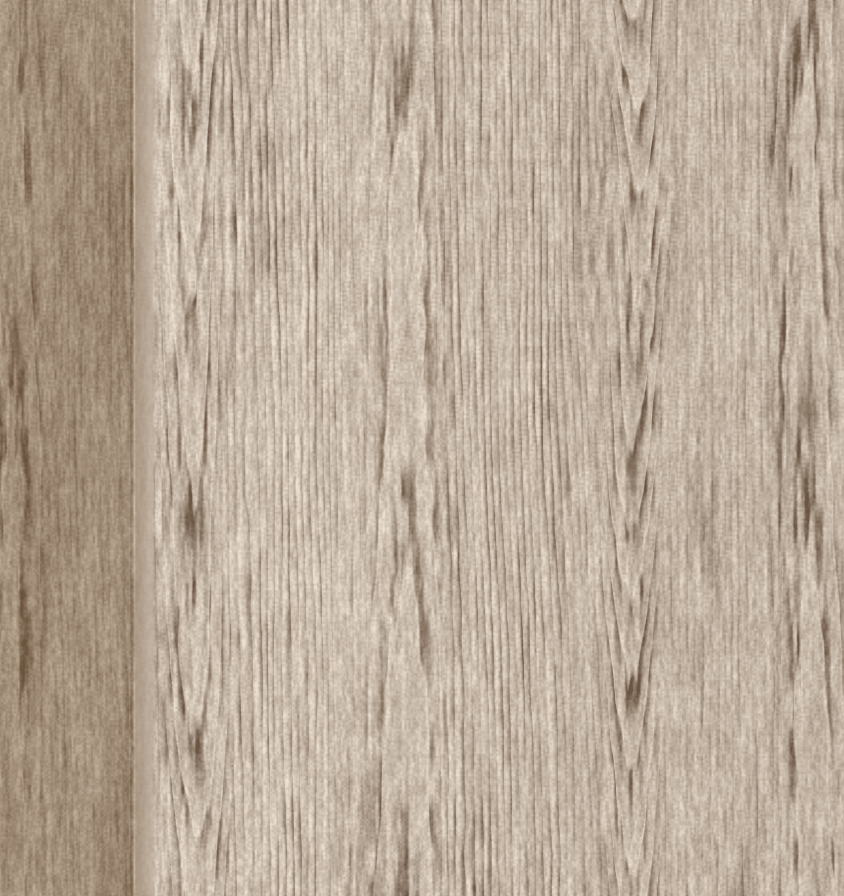
This texture is drawn by a Shadertoy shader. Its source:

```glsl
float hash(vec2 p) {
    return fract(sin(dot(p, vec2(127.1, 311.7))) * 43758.5453);
}

float noise(vec2 p) {
    vec2 i = floor(p), f = fract(p);
    f = f * f * (3.0 - 2.0 * f);
    return mix(mix(hash(i), hash(i + vec2(1, 0)), f.x),
               mix(hash(i + vec2(0, 1)), hash(i + vec2(1, 1)), f.x), f.y);
}

// One growth ring: pale early wood darkening slowly, then a crisp edge
float ring(float phase, float start) {
    float f = fract(phase);
    return smoothstep(start, 0.88, f) * (1.0 - smoothstep(0.88, 1.0, f));
}

// Thin, broken, nearly straight grain lines with a pale rim
float straightGrain(vec2 p, float fibre) {
    float bend = 3.2 * noise(vec2(p.x * 9.0, p.y * 1.3)) + 0.8 * noise(p * vec2(45.0, 4.0))
               + 0.25 * noise(p * vec2(160.0, 22.0));
    float phase = p.x * 118.0 + bend + p.y * 1.2;
    float fade = 0.15 + 1.1 * noise(vec2(floor(phase) * 3.7, p.y * 9.0));
    float rim = 1.0 - smoothstep(0.0, 0.3, abs(fract(phase) - 0.2));
    return ring(phase, 0.42) * fade * (0.5 + 0.9 * fibre) - 0.22 * rim * fade;
}

float woodTone(vec2 p, float fibre) {
    // Strong line bands left and centre, quieter ones to the right
    float band = 0.40 + 0.60 * smoothstep(0.05, 0.0, abs(p.x - 0.29) - 0.05)
                      + 0.50 * smoothstep(0.06, 0.0, abs(p.x - 0.55) - 0.06);
    float grain = 0.46 * band * straightGrain(p, fibre);

    // Cathedral columns: centre, signed rings per height, side density, tip width
    vec4 columns[5] = vec4[5](
        vec4(0.020, -1.6, 95.0, 0.036), vec4(0.221, 5.0, 125.0, 0.028),
        vec4(0.449, -2.5, 85.0, 0.042), vec4(0.710, 9.5, 135.0, 0.021),
        vec4(0.905, -1.9, 95.0, 0.036));
    for (int i = 0; i < 5; i++) {
        vec4 c = columns[i];
        float seed = float(i) * 7.3;
        float dx = p.x - c.x - 0.025 * (noise(vec2(seed, p.y * 2.5)) - 0.5);
        float phase = c.y * p.y + 0.22 - c.z * (sqrt(dx * dx + c.w * c.w) - c.w);
        phase += 0.9 * noise(vec2(seed + 3.0, p.y * 4.0)) + 0.30 * noise(p * vec2(170.0, 22.0));
        float f = fract(phase);
        float patchy = smoothstep(0.15, 0.85, fibre) * (0.6 + 0.8 * noise(p * vec2(220.0, 60.0)));
        float arch = 0.58 * ring(phase, 0.35) * (0.15 + patchy)
                   - 0.13 * (1.0 - smoothstep(0.0, 0.18, f));
        float reach = 0.018 + 0.55 * c.w;
        grain = mix(grain, arch, exp(-pow(abs(dx) / reach, 4.0)));
    }
    return grain;
}

void mainImage(out vec4 fragColor, in vec2 fragCoord) {
    vec2 p = fragCoord / iResolution.y;

    // Fibres, pores and broad smoky streaks
    float fibre = noise(p * vec2(240.0, 24.0));
    float pores = noise(p * vec2(420.0, 110.0));
    float speckle = noise(p * 400.0 + 31.0);
    float streak = smoothstep(0.55, 0.95, noise(p * vec2(24.0, 2.6) + 5.0));
    float detail = 0.24 * (fibre - 0.5) + 0.27 * (pores - 0.5) + 0.22 * (speckle - 0.5);
    float grain = woodTone(p, fibre);

    // Front board, paler on its left side
    float front = 0.13 + 0.11 * smoothstep(0.15, 0.85, p.x) + grain + detail
                + 0.24 * streak * fibre;

    // Side board in shade
    float side = 0.54 + 0.55 * grain + 0.85 * detail + 0.10 * streak
               + 0.04 * smoothstep(0.10, 0.15, p.x);

    // Rounded edge between them, with a pale seam and a thin shadow
    float bevel = mix(0.48, 0.28, smoothstep(0.152, 0.173, p.x)) + 0.30 * detail;
    float tone = mix(side, bevel, smoothstep(0.149, 0.152, p.x));
    tone = mix(tone, front, smoothstep(0.169, 0.174, p.x));
    tone -= 0.26 * smoothstep(0.002, 0.0, abs(p.x - 0.150));
    tone += 0.18 * smoothstep(0.002, 0.0, abs(p.x - 0.1465));

    vec3 pale = vec3(0.87, 0.82, 0.76);
    vec3 brown = vec3(0.46, 0.38, 0.31);
    vec3 color = mix(pale, brown, clamp(tone, -0.12, 1.1));
    color -= vec3(0.0, 0.008, 0.024) * (1.0 - smoothstep(0.148, 0.174, p.x));
    fragColor = vec4(color, 1.0);
}
```
